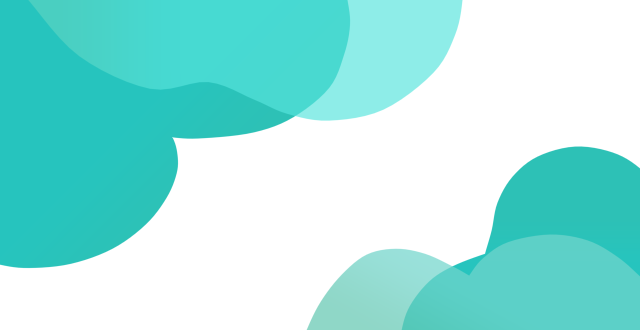
Write a WebGL 2 fragment shader that draws this background.

```glsl
#version 300 es
precision highp float;

uniform vec2 u_resolution;
out vec4 fragColor;

#define GRID vec2(768.0, 394.0)
#define KNOTS 13
#define STEPS 6
#define TEAL vec3(0.15, 0.77, 0.745)
#define TEAL_SHADE vec3(0.175, 0.758, 0.715)
#define MINT vec3(0.34, 0.895, 0.865)
#define MINT_SHADE vec3(0.36, 0.83, 0.76)
#define MINT_ALPHA 0.67
#define SAGE vec3(0.445, 0.835, 0.80)
#define SAGE_SHADE vec3(0.39, 0.78, 0.695)
#define SAGE_ALPHA 0.72

// Closed smooth outlines on a 768 x 394 design grid, y pointing down
const vec2 UPPER_LOBE[KNOTS] = vec2[KNOTS](
  vec2(410, -30), vec2(417, 0), vec2(420, 30), vec2(413, 65), vec2(395, 105),
  vec2(352, 140), vec2(305, 158), vec2(245, 165), vec2(207, 164), vec2(160, 155),
  vec2(-40, 150), vec2(-40, 60), vec2(-40, -40));
const vec2 LOWER_LOBE[KNOTS] = vec2[KNOTS](
  vec2(190, 140), vec2(207, 164), vec2(213, 185), vec2(212, 207), vec2(200, 236),
  vec2(175, 268), vec2(135, 297), vec2(85, 315), vec2(35, 320), vec2(0, 316),
  vec2(-35, 305), vec2(-45, 200), vec2(-35, 100));
const vec2 TOP_VEIL[KNOTS] = vec2[KNOTS](
  vec2(10, -30), vec2(34, 0), vec2(95, 67), vec2(180, 106), vec2(250, 98),
  vec2(305, 119), vec2(345, 136), vec2(395, 144), vec2(460, 131), vec2(520, 87),
  vec2(546, 42), vec2(555, 0), vec2(555, -40));
const vec2 RIGHT_PEAK[KNOTS] = vec2[KNOTS](
  vec2(582, 303), vec2(590, 275), vec2(597, 242), vec2(615, 211), vec2(645, 187),
  vec2(690, 175), vec2(735, 182), vec2(768, 201), vec2(800, 235), vec2(800, 340),
  vec2(700, 370), vec2(640, 365), vec2(575, 330));
const vec2 RIGHT_BASE[KNOTS] = vec2[KNOTS](
  vec2(482, 394), vec2(492, 365), vec2(515, 336), vec2(543, 318), vec2(582, 303),
  vec2(620, 292), vec2(700, 300), vec2(790, 330), vec2(820, 420), vec2(760, 440),
  vec2(660, 440), vec2(560, 440), vec2(478, 430));
const vec2 LEFT_HILL[KNOTS] = vec2[KNOTS](
  vec2(368, 394), vec2(385, 360), vec2(410, 328), vec2(440, 304), vec2(475, 297),
  vec2(510, 303), vec2(543, 318), vec2(563, 329), vec2(590, 345), vec2(640, 400),
  vec2(620, 430), vec2(480, 440), vec2(355, 430));
const vec2 RIGHT_HILL[KNOTS] = vec2[KNOTS](
  vec2(550, 350), vec2(563, 329), vec2(580, 308), vec2(610, 289), vec2(660, 280),
  vec2(705, 287), vec2(740, 306), vec2(768, 330), vec2(800, 362), vec2(800, 430),
  vec2(700, 440), vec2(600, 440), vec2(540, 400));

// Catmull-Rom curve from b to c
vec2 spline(vec2 a, vec2 b, vec2 c, vec2 d, float t) {
  return b + 0.5 * t * (c - a + t * (2.0 * a - 5.0 * b + 4.0 * c - d
       + t * (3.0 * (b - c) + d - a)));
}

// Signed distance to a closed spline, negative inside
float blob(vec2 p, vec2 knots[KNOTS]) {
  float nearest = 1e9, side = 1.0;
  for (int i = 0; i < KNOTS; i++) {
    vec2 a = knots[(i + KNOTS - 1) % KNOTS], b = knots[i];
    vec2 c = knots[(i + 1) % KNOTS], d = knots[(i + 2) % KNOTS];
    vec2 start = b;
    for (int j = 1; j <= STEPS; j++) {
      vec2 end = spline(a, b, c, d, float(j) / float(STEPS));
      vec2 edge = end - start, rel = p - start;
      vec2 gap = rel - edge * clamp(dot(rel, edge) / max(dot(edge, edge), 1e-6), 0.0, 1.0);
      nearest = min(nearest, dot(gap, gap));
      // Each edge crossed by a horizontal ray flips the side
      if ((start.y > p.y) != (end.y > p.y)
          && p.x < start.x + edge.x * (p.y - start.y) / edge.y) side = -side;
      start = end;
    }
  }
  return side * sqrt(nearest);
}

float cover(float dist) {
  float halfWidth = 0.7 * GRID.x / u_resolution.x;
  return 1.0 - smoothstep(-halfWidth, halfWidth, dist);
}

void main() {
  vec2 uv = gl_FragCoord.xy / u_resolution;
  vec2 p = vec2(uv.x, 1.0 - uv.y) * GRID;
  vec3 color = vec3(1.0);

  // Solid teal clouds in opposite corners
  float topCloud = min(blob(p, UPPER_LOBE), blob(p, LOWER_LOBE));
  float topShade = smoothstep(200.0, 330.0, dot(p, vec2(0.7)));
  color = mix(color, mix(TEAL, TEAL_SHADE, topShade), cover(topCloud));
  float rightCloud = min(blob(p, RIGHT_PEAK), blob(p, RIGHT_BASE));
  float rightShade = smoothstep(320.0, 260.0, p.y);
  color = mix(color, mix(TEAL, TEAL_SHADE, rightShade), cover(rightCloud));

  // Translucent mint veil along the top
  vec3 mint = mix(MINT_SHADE, MINT, smoothstep(50.0, 230.0, p.x));
  color = mix(color, mint, MINT_ALPHA * cover(blob(p, TOP_VEIL)));

  // Translucent sage hills along the bottom
  float hills = min(blob(p, LEFT_HILL), blob(p, RIGHT_HILL));
  float light = smoothstep(0.0, 1.0, (p.x - 400.0) / 250.0 + (380.0 - p.y) / 135.0);
  color = mix(color, mix(SAGE_SHADE, SAGE, light), SAGE_ALPHA * cover(hills));

  fragColor = vec4(color, 1.0);
}
```
